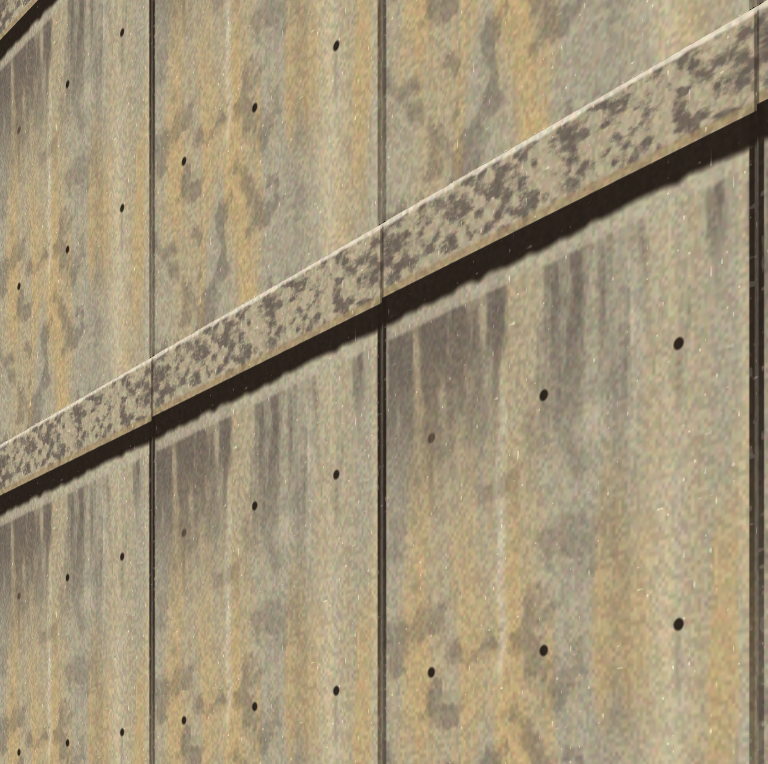
Reproduce this texture procedurally as a WebGL 1 fragment shader.

```glsl
precision highp float;
uniform vec2 u_resolution;
#define VANISH vec2(-1.051, -0.1945)
#define FIRST_JOINT 0.198
#define PANEL_SCALE 0.1933
#define STORY 0.567
#define LEDGE_TOP 0.583
#define LEDGE_LOW 0.4995
#define GREY vec3(0.67, 0.635, 0.545)
#define WARM vec3(0.755, 0.655, 0.475)
#define PALE vec3(0.80, 0.76, 0.65)
#define GRIME vec3(0.40, 0.36, 0.325)
#define DARK vec3(0.15, 0.12, 0.095)
#define GRAIN 0.17

float hash(vec2 p) {
  return fract(sin(dot(p, vec2(127.1, 311.7))) * 43758.5453);
}

float noise(vec2 p) {
  vec2 i = floor(p), f = fract(p);
  f = f * f * (3.0 - 2.0 * f);
  return mix(mix(hash(i), hash(i + vec2(1.0, 0.0)), f.x),
             mix(hash(i + vec2(0.0, 1.0)), hash(i + 1.0), f.x), f.y);
}

float fbm(vec2 p) {
  float sum = 0.0, amp = 0.533;
  for (int i = 0; i < 4; i++) {
    sum += amp * noise(p);
    p = p * 2.03 + 17.3;
    amp *= 0.5;
  }
  return sum;
}

// Soft stripe around a centre
float stripe(float x, float centre, float width) {
  float d = (x - centre) / width;
  return exp(-d * d);
}

// Band between two heights with smooth edges
float band(float t, float low, float high, float soft) {
  return smoothstep(low - soft, low + soft, t) * (1.0 - smoothstep(high - soft, high + soft, t));
}

// Weathered concrete, p.x across the panel and p.y up the story
vec3 concrete(vec2 p) {
  float x = p.x + 0.025 * (noise(p * vec2(6.0, 25.0)) - 0.5);
  float runs = fbm(p * vec2(15.0, 5.0));
  float mottle = fbm(p * vec2(17.0, 42.0) + 7.0);
  float low = 1.0 - smoothstep(0.15, 0.42, p.y);
  float ochre = smoothstep(0.38, 0.68, runs) * (0.25 + 0.55 * low);
  ochre += (0.3 + 0.3 * low) * (stripe(x, 0.45, 0.05) + 0.7 * stripe(x, 0.17, 0.07) + 0.7 * stripe(x, 0.87, 0.035));
  vec3 col = mix(GREY, WARM, min(ochre, 0.9));
  // Pale runs and a bleached spot
  float spot = length((p - vec2(0.645, 0.336)) * vec2(1.0, 3.0));
  float pale = 0.75 * stripe(x, 0.377, 0.014) * band(p.y, 0.16, 0.39, 0.03);
  pale += 0.6 * stripe(p.x, 0.725, 0.012) * band(p.y, 0.31, 0.45, 0.02);
  pale += 0.55 * stripe(x, 0.81, 0.05) * (0.45 + 0.55 * low);
  pale += 0.6 * smoothstep(0.35, 0.65, mottle) * stripe(spot, 0.0, 0.045);
  col = mix(col, PALE, min(pale, 0.85));
  // Brown blotches low down, grey grime running from the top
  float blotch = smoothstep(0.52, 0.72, mottle) * (1.0 - smoothstep(0.55, 0.8, p.x));
  col = mix(col, GRIME, 0.4 * blotch * (0.3 + 0.7 * low));
  float wash = fbm(p * vec2(24.0, 11.0) + 31.0) + 0.22 * (0.6 - p.x);
  float grime = smoothstep(0.27, 0.46, p.y) * (1.0 - smoothstep(0.5, 0.55, p.y));
  col = mix(col, GRIME, 0.8 * grime * smoothstep(0.34, 0.72, wash));
  return mix(col, GRIME, 0.25 * stripe(x, 0.68, 0.04) * runs);
}

void main() {
  // Perspective: joints are upright, ledges meet at the vanishing point
  vec2 uv = gl_FragCoord.xy / u_resolution;
  float depth = uv.x - VANISH.x;
  float u = (uv.x - FIRST_JOINT) / (PANEL_SCALE * depth);
  float h = (uv.y - VANISH.y) / depth;
  vec2 p = vec2(fract(u), mod(h - LEDGE_TOP, STORY));
  vec2 aa = vec2((FIRST_JOINT - VANISH.x) / (PANEL_SCALE * depth * depth), 1.0 / depth) / u_resolution;
  vec3 col = concrete(p);
  // Bolt holes: three across, two rows per story, with faint drips
  for (int row = 0; row < 2; row++) {
    vec2 d = vec2((fract(p.x * 3.0) - 0.5) / 3.0, p.y - 0.179 - 0.19 * float(row));
    float strength = (row == 1 && p.x < 0.333) ? 0.5 : 0.95;
    float r = length(d / vec2(0.0115, 0.0042)), soft = aa.y / 0.0042;
    col = mix(col, GRIME, 0.22 * stripe(d.x, 0.0, 0.008) * band(d.y, -0.045, 0.0, 0.012));
    col = mix(col, DARK, strength * (1.0 - smoothstep(0.85 - soft, 1.1 + soft, r)));
  }
  // Double joint line, darkest high on each panel
  float joint = abs(p.x - floor(p.x + 0.5));
  float gap = 1.0 - smoothstep(0.015 - aa.x, 0.015 + aa.x, joint);
  float core = 1.0 - smoothstep(0.002, 0.004 + aa.x, joint);
  float chip = smoothstep(0.78, 0.9, noise(vec2(u * 80.0, p.y * 180.0)));
  vec3 jointCol = mix(DARK, GRIME, max(0.65 * core, 0.6 * chip));
  col = mix(col, jointCol, gap * mix(0.4, 0.92, smoothstep(0.02, 0.36, p.y)));
  col = mix(col, PALE, 0.3 * band(p.x, 0.962, 0.983, 0.005));
  // Pale lip and deep shadow under the ledge
  float ragged = 0.004 * (noise(vec2(p.x * 35.0, 3.0)) - 0.5);
  float lip = band(p.y, 0.465, 0.54, 0.0015 + aa.y);
  col = mix(col, mix(GREY, PALE, 0.45), 0.75 * lip * smoothstep(0.012, 0.03, joint));
  col = mix(col, DARK, 0.97 * band(p.y + ragged, 0.4785, 0.54, 0.003 + aa.y));
  // Ledge: speckled face, worn lower edge, bright upper edge
  float base = LEDGE_LOW + 0.004 * (1.0 - p.x);
  float pits = fbm(p * vec2(38.0, 130.0) + 3.0);
  vec3 ledge = mix(vec3(0.70, 0.65, 0.54), GRIME, 0.85 * smoothstep(0.4, 0.72, pits));
  ledge = mix(ledge, GRIME, 0.45 * (1.0 - smoothstep(0.0, 0.16, p.x)) * smoothstep(0.3, 0.6, pits));
  ledge = mix(ledge, vec3(0.65, 0.56, 0.41), 0.7 * band(p.y, base, base + 0.007, 0.0015));
  ledge = mix(ledge, DARK, 0.5 * (1.0 - smoothstep(0.003, 0.005 + aa.x, joint)));
  float rim = smoothstep(0.5615 - aa.y, 0.5635 + aa.y, p.y + ragged * 0.5);
  ledge = mix(ledge, vec3(0.94, 0.90, 0.81), rim * (0.65 + 0.3 * pits));
  float cover = smoothstep(base - aa.y, base + aa.y, p.y) * smoothstep(0.0, 1.5 * aa.y, STORY - p.y);
  col = mix(col, ledge, cover);
  // Fine grain with a slight colour tint
  vec2 g = p * vec2(105.0, 240.0);
  vec3 tint = vec3(noise(g + 11.0), noise(g + 53.0), noise(g + 97.0)) - 0.5;
  col *= 1.0 + GRAIN * (noise(g * 1.3) - 0.5 + 0.45 * tint);
  col += 0.16 * smoothstep(0.9, 0.98, noise(g * 0.8 + 140.0));
  gl_FragColor = vec4(clamp(col, 0.0, 1.0), 1.0);
}
```
